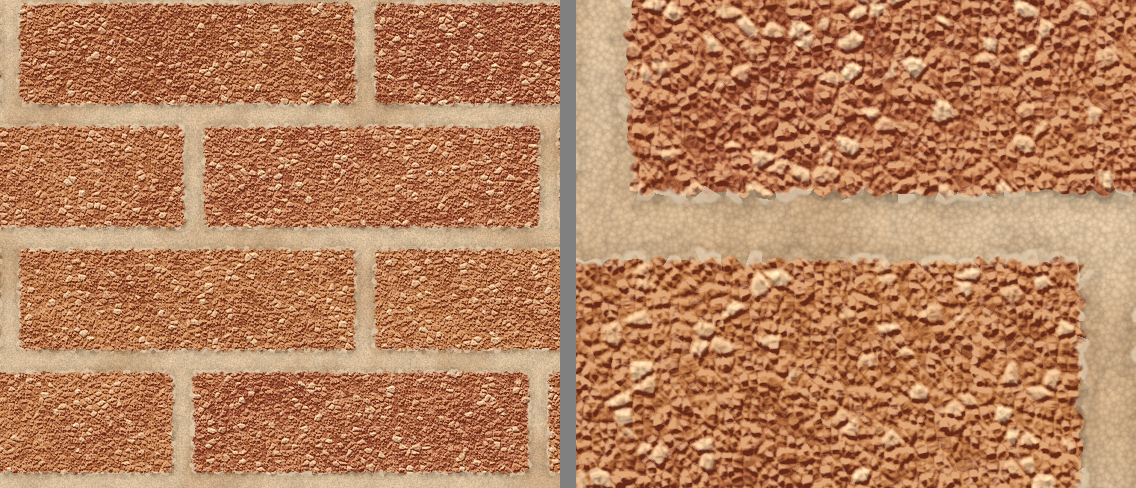
Left, the full canvas; right, a detail of the centre.
Write a Shadertoy shader that draws this texture.

```glsl
// Layout, in canvas widths
const vec2 PITCH = vec2(0.635, 0.2195);
const vec2 HALF_BRICK = vec2(0.2995, 0.0898);
const vec2 ORIGIN = vec2(0.017, -0.0134);
const float ROW_SHIFT = 0.3195;
const float ROW_JITTER = 0.010;
const float CORNER = 0.012;
const float EDGE_WEAR = 0.008;

// Surface
const vec2 COARSE = vec2(84.0, 100.0);
const vec2 FINE = vec2(190.0, 215.0);
const float SAND = 330.0;
const float PEBBLE_SHARE = 0.17;
const float RELIEF = 0.85;
const vec2 TO_LIGHT = vec2(-0.0010, 0.0031);

// Colours
const vec3 RED_CLAY = vec3(0.70, 0.39, 0.27);
const vec3 OCHRE_CLAY = vec3(0.73, 0.46, 0.26);
const vec3 ROSE_GRAIN = vec3(0.68, 0.46, 0.37);
const vec3 CREVICE = vec3(0.40, 0.16, 0.09);
const vec3 LIT_CLAY = vec3(0.88, 0.66, 0.47);
const vec3 PEBBLE = vec3(0.90, 0.77, 0.62);
const vec3 MORTAR = vec3(0.83, 0.72, 0.58);
const vec3 MORTAR_STAIN = vec3(0.76, 0.62, 0.47);
const vec3 LIME = vec3(0.91, 0.83, 0.72);

vec2 hash2(vec2 p) {
    vec3 q = fract(p.xyx * vec3(0.1031, 0.1030, 0.0973));
    q += dot(q, q.yzx + 33.33);
    return fract((q.xx + q.yz) * q.zy);
}

// Cellular noise: nearest distance, gap to the second nearest, cell value
vec3 cells(vec2 p) {
    vec2 base = floor(p);
    float first = 9.0, second = 9.0, value = 0.0;
    for (int j = -1; j <= 1; j++)
    for (int i = -1; i <= 1; i++) {
        vec2 cell = base + vec2(i, j);
        float d = length(cell + hash2(cell + 71.0) - p);
        if (d < first) {
            second = first;
            first = d;
            value = hash2(cell + 213.0).x;
        } else {
            second = min(second, d);
        }
    }
    return vec3(first, second - first, value);
}

// Smooth blotches from layered sines, about -1 to 1
float blotches(vec2 p) {
    float a = sin(p.x * 13.0 + 2.0 * sin(p.y * 17.0 + 1.0));
    float b = sin(p.y * 29.0 + 2.0 * sin(p.x * 23.0));
    float c = sin((p.x - p.y) * 47.0 + 1.5 * sin(p.x * 61.0));
    return 0.45 * a + 0.35 * b + 0.2 * c;
}

// Domed grains of uneven height with finer grit on top
float clayHeight(vec2 p) {
    vec3 coarse = cells(p * COARSE);
    vec3 fine = cells(p * FINE + 7.0);
    return (0.15 + 0.85 * coarse.z) * smoothstep(0.0, 0.5, coarse.y)
         + (0.2 + 0.6 * fine.z) * smoothstep(0.0, 0.6, fine.y);
}

// Signed distance to the brick around p, and its column and row
float brick(vec2 p, out vec2 id) {
    id.y = floor(p.y / PITCH.y);
    float odd = mod(id.y, 2.0);
    p.x -= odd * ROW_SHIFT + ROW_JITTER * sin(id.y * 1.5708);
    id.x = floor(p.x / PITCH.x);
    vec2 local = p - (id + 0.5) * PITCH;
    vec2 q = abs(local) - HALF_BRICK + CORNER;
    return length(max(q, 0.0)) + min(max(q.x, q.y), 0.0) - CORNER;
}

void mainImage(out vec4 fragColor, in vec2 fragCoord) {
    vec2 p = fragCoord / iResolution.x;
    float top = iResolution.y / iResolution.x;
    vec2 wall = vec2(p.x, top - p.y) - ORIGIN;
    float soft = 1.2 / iResolution.x;

    // Worn outline
    vec2 id, unusedId;
    vec3 chips = cells(p * 95.0 + 19.0);
    float wear = EDGE_WEAR * (chips.x - 0.45) + 0.0012 * blotches(p * 2.3);
    float d = brick(wall, id) + wear;
    float inside = 1.0 - smoothstep(-soft, soft, d);

    // Clay, tinted per brick and lit from above
    vec2 tone = hash2(id + 5.0);
    float patches = blotches(p + id * 0.37);
    vec3 grain = cells(p * COARSE);
    vec3 grit = cells(p * FINE + 7.0);
    vec3 clay = mix(RED_CLAY, OCHRE_CLAY, clamp(tone.x + 0.3 * patches, 0.0, 1.0));
    clay = mix(clay, ROSE_GRAIN, 0.6 * smoothstep(0.6, 0.9, grit.z));
    float lit = clayHeight(p) - clayHeight(p + TO_LIGHT);
    float level = 0.53 + RELIEF * lit + 0.3 * (grain.z - 0.5) + 0.3 * (grit.z - 0.5);
    level = clamp(level + 0.12 * (tone.y - 0.5) + 0.07 * patches, 0.0, 1.0);
    vec3 brickColor = level < 0.5 ? mix(CREVICE, clay, level * 2.0)
                                  : mix(clay, LIT_CLAY, level * 2.0 - 1.0);

    // Pale stones of uneven size and brightness
    float chosen = step(1.0 - PEBBLE_SHARE, grain.z);
    float rarity = (grain.z - 1.0 + PEBBLE_SHARE) / PEBBLE_SHARE;
    float pebble = chosen * smoothstep(0.12, 0.38, grain.y + 0.1 * rarity);
    brickColor = mix(brickColor, PEBBLE * (0.92 + 0.3 * lit), pebble * (0.35 + 0.5 * rarity));

    // Sandy mortar with stains and the shadow of the brick edge
    vec3 sand = cells(p * SAND);
    float stain = smoothstep(-0.2, 0.8, blotches(p * vec2(0.9, 0.7) + 3.0));
    vec3 mortar = mix(MORTAR, MORTAR_STAIN, 0.8 * stain);
    mortar *= 0.95 + 0.10 * (sand.z - 0.5) + 0.16 * (0.45 - sand.x) + 0.04 * blotches(p * 4.0);
    mortar += 0.05 * smoothstep(0.006, 0.014, d);
    float caster = brick(wall + vec2(-0.002, -0.004), unusedId) + wear;
    mortar *= 1.0 - 0.2 * (1.0 - smoothstep(-0.003, 0.003, caster));

    // Lime crust on parts of the rim
    float rim = 1.0 - smoothstep(0.001, 0.005, abs(d - 0.001));
    float crust = rim * smoothstep(0.35, 0.8, chips.z);
    vec3 color = mix(mortar, brickColor, inside);
    fragColor = vec4(mix(color, LIME, 0.7 * crust), 1.0);
}
```
